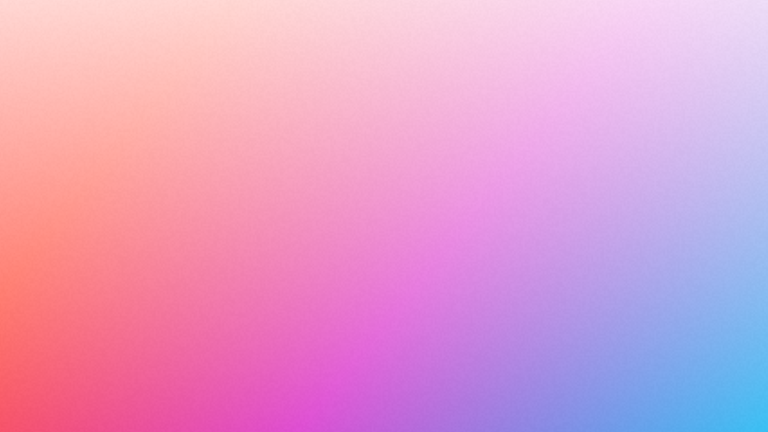
This background is drawn by a WebGL 2 fragment shader. Its source:

```glsl
#version 300 es
precision highp float;
// A soft diagonal sweep from coral through magenta to cyan,
// veiled by white that thickens towards the top, with a faint grain.
// Built from a three-stop linear gradient, a vertical fade and value noise.

uniform vec2 u_resolution;
out vec4 fragColor;

const vec3 CORAL = vec3(1.0, 0.325, 0.26);
const vec3 MAGENTA = vec3(0.87, 0.305, 0.825);
const vec3 CYAN = vec3(0.22, 0.755, 0.955);

const vec2 SWEEP_AXIS = vec2(0.777, -0.63);
const vec3 SWEEP_STOPS = vec3(-0.2, 0.535, 1.38);
const float VEIL_TOP = 0.765;
const float GRAIN_CELLS = 240.0;
const float GRAIN_STRENGTH = 0.018;

float hash(vec2 cell) {
    vec3 q = fract(vec3(cell.xyx) * 0.1031);
    q += dot(q, q.yzx + 33.33);
    return fract((q.x + q.y) * q.z);
}

float valueNoise(vec2 p) {
    vec2 cell = floor(p);
    vec2 f = smoothstep(0.0, 1.0, fract(p));
    float low = mix(hash(cell), hash(cell + vec2(1.0, 0.0)), f.x);
    float high = mix(hash(cell + vec2(0.0, 1.0)), hash(cell + 1.0), f.x);
    return mix(low, high, f.y);
}

// Position of t between two stops, held at the ends.
float ramp(float start, float end, float t) {
    return clamp((t - start) / (end - start), 0.0, 1.0);
}

vec3 diagonalSweep(float t, vec3 stops) {
    vec3 color = mix(CORAL, MAGENTA, ramp(stops.x, stops.y, t));
    return mix(color, CYAN, ramp(stops.y, stops.z, t));
}

vec3 whiteVeil(vec3 color, float height, float strength) {
    return mix(color, vec3(1.0), height * strength);
}

void main() {
    // Canvas height is one unit.
    vec2 p = gl_FragCoord.xy / u_resolution.y;

    vec3 color = diagonalSweep(dot(p, SWEEP_AXIS), SWEEP_STOPS);
    color = whiteVeil(color, p.y, VEIL_TOP);

    // Fine paper-like grain
    color += (valueNoise(p * GRAIN_CELLS) - 0.5) * GRAIN_STRENGTH;

    fragColor = vec4(clamp(color, 0.0, 1.0), 1.0);
}
```
